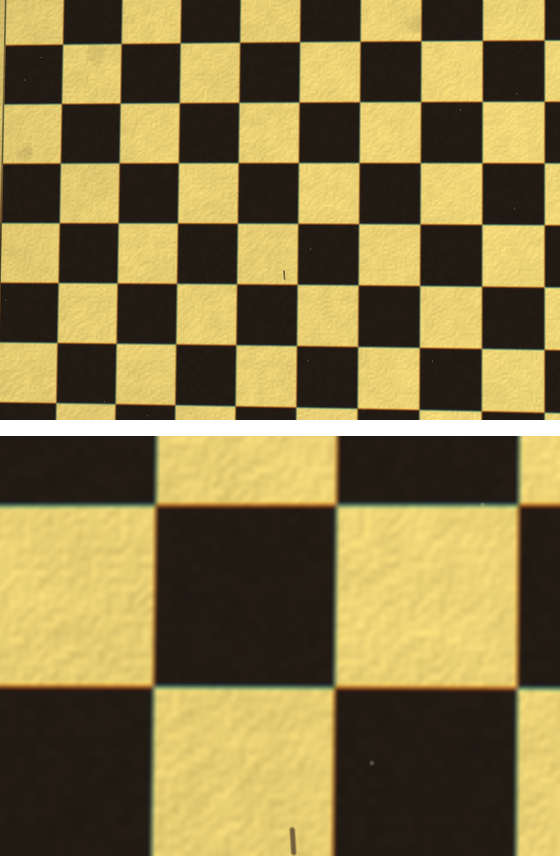
Top, the full canvas; bottom, a detail of the centre.
Write a Shadertoy shader that draws this pattern.

```glsl
// Printed checkerboard on warm paper, seen slightly tilted, with grain, smudges and specks.
#define PAPER vec3(0.915, 0.815, 0.455)
#define INK vec3(0.132, 0.104, 0.076)
#define BACKDROP vec3(0.42, 0.24, 0.11)
#define EDGE 0.026
#define FRINGE vec2(0.004, 0.007)
#define GRAIN 0.075
#define MOTTLE 0.05
#define SPECK_SHARE 0.006

float hash(vec2 p) {
    return fract(sin(dot(p, vec2(127.1, 311.7))) * 43758.5453);
}

float noise(vec2 p) {
    vec2 i = floor(p), f = fract(p);
    f = f * f * (3.0 - 2.0 * f);
    return mix(mix(hash(i), hash(i + vec2(1, 0)), f.x),
               mix(hash(i + vec2(0, 1)), hash(i + vec2(1, 1)), f.x), f.y);
}

// Solves start + size * n + growth * n * n = pos for the line number n
float lineNumber(float pos, float start, float size, float growth) {
    float root = sqrt(max(size * size + 4.0 * growth * (pos - start), 0.0));
    return (root - size) / (2.0 * growth);
}

// Tilted page to board cells; p has its origin at the top left
vec2 boardCoord(vec2 p) {
    float u = lineNumber(p.x, 0.0139 - 0.0205 * p.y, 0.1375 + 0.0018 * p.y,
                         0.00056 + 0.00005 * p.y);
    float v = lineNumber(p.y, 0.1078 - 0.0125 * p.x + 0.0027 * p.x * p.x,
                         0.1406 + 0.0038 * p.x, 0.00017 + 0.00015 * p.x);
    return vec2(u, v);
}

// Soft square wave that changes sign at every whole number
float wave(float x, float w) {
    float k = floor(x + 0.5);
    float side = 2.0 * smoothstep(-w, w, x - k) - 1.0;
    return side * (1.0 - 2.0 * mod(k, 2.0));
}

float checker(vec2 q, float w) {
    return 0.5 - 0.5 * wave(q.x, w) * wave(q.y, w);
}

float smudge(vec2 p, vec2 center, float radius) {
    float d = length(p - center) + 0.012 * (noise(p * 60.0) - 0.5);
    return 1.0 - smoothstep(0.5 * radius, radius, d);
}

void mainImage(out vec4 fragColor, in vec2 fragCoord) {
    vec2 p = vec2(fragCoord.x, iResolution.y - fragCoord.y) / iResolution.y;
    vec2 q = boardCoord(p);
    float w = max(EDGE, 5.5 / iResolution.y);

    // Paper with uneven light, fibre relief and smudges
    float relief = noise(p * 170.0) - noise(p * 170.0 + vec2(0.5, 0.6));
    float mottle = noise(p * 45.0) - 0.5;
    float light = 0.97 + 0.045 * p.x + 0.03 * (noise(p * 5.0) - 0.5);
    light += GRAIN * relief + MOTTLE * mottle;
    float stain = smudge(p, vec2(0.225, 0.13), 0.032)
                + smudge(p, vec2(0.06, 0.367), 0.026)
                + smudge(p, vec2(0.99, 0.055), 0.028);
    light -= 0.07 * stain;
    vec3 paper = PAPER * light;
    paper.r -= 0.03 * smoothstep(0.9, 1.6, length(p - vec2(0.55, 0.45)) + 0.3);

    // Ink with faint tone variation and scattered pale specks
    vec3 ink = INK * (1.0 + 0.12 * (noise(p * 130.0) - 0.5));
    vec2 cell = floor(p * 55.0);
    vec2 jitter = 0.25 + 0.5 * vec2(hash(cell + 3.7), hash(cell + 8.1));
    float speck = 1.0 - smoothstep(0.05, 0.14, length(fract(p * 55.0) - jitter));
    ink += 0.2 * speck * step(1.0 - SPECK_SHARE, hash(cell + 0.5));

    // Squares, with a slight colour fringe at the borders
    vec3 mask = vec3(checker(q - FRINGE, w), checker(q, w), checker(q + FRINGE, w));
    vec3 col = mix(ink, paper, mask);

    // One short scratch on the paper
    vec2 s = p - vec2(0.677, 0.655);
    s.x -= 0.06 * s.y;
    float scratch = length(vec2(s.x, max(abs(s.y) - 0.009, 0.0)));
    col = mix(col, INK * 2.2, 0.75 * (1.0 - smoothstep(0.0008, 0.0032, scratch)));

    // Strip beyond the left border, darker further down
    vec3 strip = mix(paper * 0.95, BACKDROP, smoothstep(0.3, 0.7, p.y));
    col = mix(col, strip, smoothstep(-w, w, -q.x));
    col *= 1.0 - 0.4 * (1.0 - smoothstep(0.0, w, abs(q.x + 0.005)));

    fragColor = vec4(clamp(col, 0.0, 1.0), 1.0);
}
```
